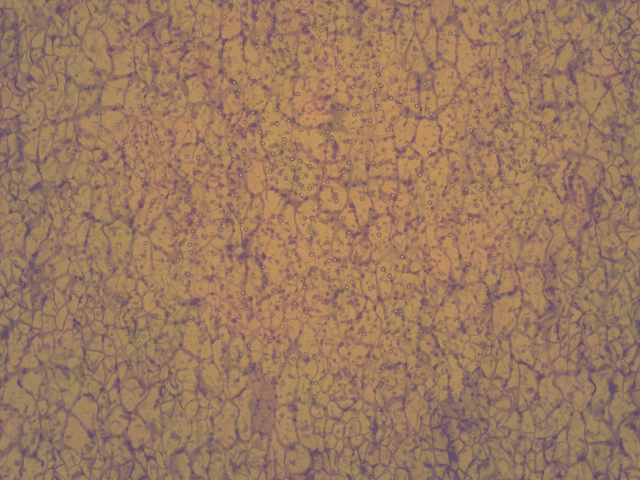
Give the GLSL for this texture, as a WebGL 1 fragment shader.

```glsl
precision highp float;
// Etched metal under a microscope: tan ground with plum specks, a broken net of
// upright grain boundaries, faint vertical streaks and tiny pale-cored pits.
// Cellular noise makes the net and pits, summed soft bumps make the rest.
uniform vec2 u_resolution;

vec3 hash3(vec2 cell) {
  vec3 q = fract(cell.xyx * vec3(0.1031, 0.1030, 0.0973));
  q += dot(q, q.yxz + 33.33);
  return fract((q.xxy + q.yzz) * q.zyx);
}

// Signed soft bumps, one per cell: zero mean, spread near 0.3
float bumps(vec2 p) {
  vec2 base = floor(p);
  float sum = 0.0;
  for (int j = -1; j <= 1; j++) {
    for (int i = -1; i <= 1; i++) {
      vec2 cell = base + vec2(float(i), float(j));
      vec3 h = hash3(cell);
      vec2 d = cell + h.xy - p;
      sum += (h.z * 2.0 - 1.0) * exp(-5.0 * dot(d, d));
    }
  }
  return sum;
}

// Nearest distance, gap to the second nearest, random id of the nearest
vec3 cells(vec2 p) {
  vec2 base = floor(p);
  float first = 9.0, second = 9.0, id = 0.0;
  for (int j = -1; j <= 1; j++) {
    for (int i = -1; i <= 1; i++) {
      vec2 cell = base + vec2(float(i), float(j));
      vec3 h = hash3(cell + 57.0);
      float d = length(cell + h.xy - p);
      if (d < first) {
        second = first;
        first = d;
        id = h.z;
      } else {
        second = min(second, d);
      }
    }
  }
  return vec3(first, second - first, id);
}

float boundary(vec2 p, float width) {
  return 1.0 - smoothstep(0.2 * width, width, cells(p).y);
}

void main() {
  vec2 uv = gl_FragCoord.xy / u_resolution;
  vec2 p = gl_FragCoord.xy / u_resolution.y + 3.0;

  // Lens falloff: strongest at the sides and along the bottom
  vec2 off = (uv - vec2(0.53, 0.62)) * vec2(1.75, 1.45);
  float falloff = smoothstep(0.15, 1.15, length(off));

  // Wobble the net so that boundaries curve
  vec2 warp = vec2(bumps(p * 38.0), bumps(p * 38.0 + 19.0)) * 0.011;
  warp += 0.005 * sin(p.yx * vec2(31.0, 43.0) + 2.0 * sin(p * 17.0));
  vec2 w = p + warp;

  // Grain boundaries, fading in and out
  float presence = smoothstep(-0.3, 0.35, bumps(p * vec2(15.0, 9.0)));
  float coarse = boundary(w * vec2(23.0, 13.0), 0.2) * (0.25 + 0.6 * presence);
  float fine = boundary(w * vec2(44.0, 31.0) + 7.0, 0.28);
  fine *= mix(0.2, 0.5, falloff) * (1.3 - presence);

  // Specks: crisp and small in the middle, broader and softer outward
  float small = bumps(p * 100.0) + 0.55 * bumps(p * 175.0);
  float broad = bumps(w * vec2(66.0, 52.0)) + 0.35 * bumps(p * 140.0);
  float specks = smoothstep(-0.05, 0.6, mix(small, broad, 0.65 * falloff));

  // Vertical streaks and wide uneven tone
  float streak = smoothstep(0.25, 0.85, bumps(w * vec2(75.0, 8.0)));
  float tone = bumps(p * vec2(19.0, 5.0)) + 0.7 * bumps(p * vec2(8.0, 6.0));
  float dark = 0.62 * specks + 0.65 * coarse + fine + 0.3 * streak + 0.13 * tone;
  dark = clamp(dark, 0.0, 1.15);

  vec3 tan_ground = vec3(0.735, 0.57, 0.375);
  vec3 plum = vec3(0.495, 0.365, 0.395);
  vec3 color = mix(tan_ground, plum, dark);

  // Pits: a dark rim around a pale core
  vec3 pit = cells(p * 42.0 + 11.0);
  float chosen = step(0.8, pit.z) * (1.0 - 0.7 * falloff);
  float rim = 1.0 - smoothstep(0.14, 0.28, pit.x);
  float core = 1.0 - smoothstep(0.04, 0.14, pit.x);
  color = mix(color, vec3(0.46, 0.35, 0.38), 0.7 * rim * chosen);
  color = mix(color, vec3(0.76, 0.67, 0.50), 0.8 * core * chosen);

  // Olive and rose tints, then cooler and dimmer toward the rim
  color += vec3(0.015, -0.012, 0.012) * bumps(p * 14.0 + 5.0);
  color += 0.022 * bumps(p * 210.0);
  color *= mix(vec3(1.02, 1.0, 0.98), vec3(0.85, 0.91, 1.0), falloff);
  gl_FragColor = vec4(color, 1.0);
}
```
